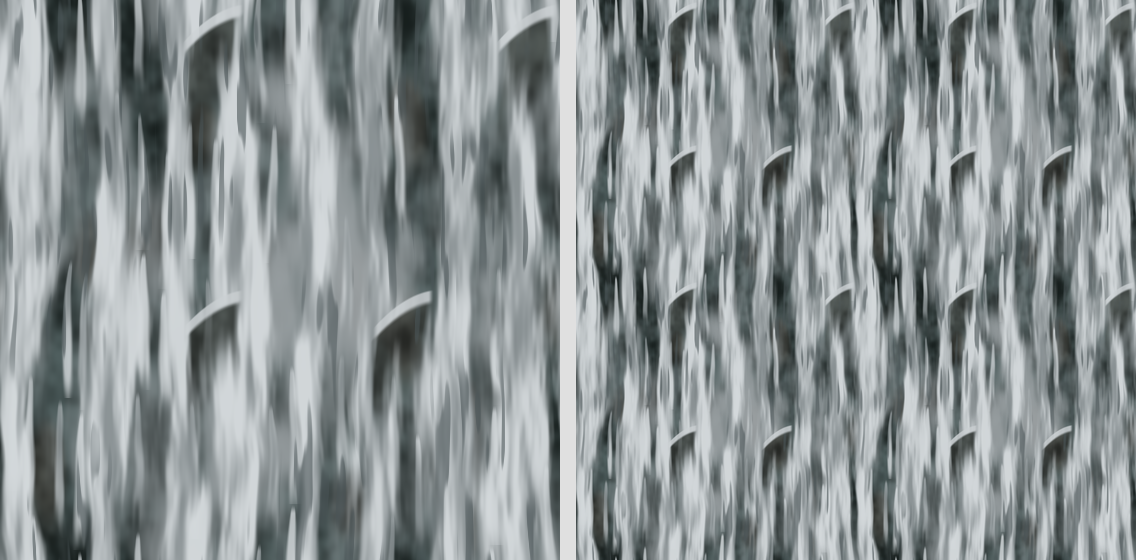
Left, the tile; right, the same tile 2 across and 2 down.
Give the GLSL for this texture, as a WebGL 2 fragment shader.

```glsl
#version 300 es
precision highp float;
// Tiling waterfall: white curtains and thin streams falling over dark wet rock.
// Vertically stretched wrapping noise gives strands, mist and rock; loops place
// the falls, the streams and the slanted ledges with dark hollows below them.
uniform vec2 u_resolution;
out vec4 outColor;

const float FALLS = 8.0;
const vec2 STREAM_GRID = vec2(22.0, 4.0);

float hash(vec2 p) {
  return fract(sin(dot(p, vec2(127.1, 311.7))) * 43758.5453);
}

// Signed distance on the unit circle, so that shapes cross the borders
float wrap(float d) { return fract(d + 0.5) - 0.5; }

// Noise along one column, with its own vertical phase
float columnNoise(float id, float y, float rows, float seed) {
  float g = (y + hash(vec2(id, seed + 0.5))) * rows;
  float row = floor(g), f = fract(g);
  float key = id + seed * 17.3;
  return mix(hash(vec2(key, mod(row, rows))),
             hash(vec2(key, mod(row + 1.0, rows))), f * f * (3.0 - 2.0 * f));
}

float streaks(vec2 uv, vec2 cells, float seed) {
  float x = uv.x * cells.x, id = floor(x), f = fract(x);
  return mix(columnNoise(mod(id, cells.x), uv.y, cells.y, seed),
             columnNoise(mod(id + 1.0, cells.x), uv.y, cells.y, seed),
             f * f * (3.0 - 2.0 * f));
}

float layered(vec2 uv, vec2 cells, float seed) {
  float sum = 0.0, weight = 0.5;
  for (int i = 0; i < 3; i++) {
    sum += weight * streaks(uv, cells, seed + float(i));
    cells *= 2.0;
    weight *= 0.55;
  }
  return sum / 0.926;
}

// Broad curtains with wandering centres, changing widths and ragged edges
float fallCover(vec2 uv, float strand) {
  float cover = 0.0;
  for (float i = 0.0; i < FALLS; i++) {
    float centre = (i + 0.3 + 0.4 * hash(vec2(i, 3.0))) / FALLS;
    centre += 0.025 * (columnNoise(i, uv.y, 2.0, 21.0) - 0.5);
    float width = mix(0.024, 0.048, hash(vec2(i, 8.0)));
    width *= 0.5 + 1.1 * columnNoise(i, uv.y, 3.0, 23.0);
    float inside = 1.0 - abs(wrap(uv.x - centre)) / width;
    cover = max(cover, smoothstep(-0.15, 0.55, inside + 1.3 * (strand - 0.5)));
  }
  return cover;
}

// Thin streams: pointed at the top, frayed at the foot
float streamCover(vec2 uv, float strand) {
  float cover = 0.0, x = uv.x * STREAM_GRID.x;
  for (float k = -1.0; k <= 1.0; k++) {
    float cell = floor(x) + k, id = mod(cell, STREAM_GRID.x);
    float g = (uv.y + hash(vec2(id, 31.0))) * STREAM_GRID.y;
    float row = mod(floor(g), STREAM_GRID.y), t = fract(g);
    float present = step(0.45, hash(vec2(id + 0.3, row + 40.0)));
    float offset = x - cell - 0.25 - 0.5 * hash(vec2(id, row + 50.0));
    float width = 0.03 + 0.32 * sqrt(1.0 - t) * (0.5 + strand);
    float body = 1.0 - smoothstep(0.35 * width, width, abs(offset));
    float foot = smoothstep(0.0, 0.3, t + 0.5 * (strand - 0.5));
    float tip = 1.0 - smoothstep(0.93, 1.0, t);
    cover = max(cover, present * body * foot * tip);
  }
  return cover;
}

// x: rounded lip, y: light on the lip, z: hollow underneath
vec3 ledge(vec2 q, float strand) {
  float along = q.x / 0.055;
  float below = 0.035 * along - 0.014 * along * along - q.y;
  float side = 1.0 - smoothstep(0.8, 1.0, abs(along));
  float lip = side * smoothstep(-0.003, 0.002, below) * (1.0 - smoothstep(0.014, 0.026, below));
  float ragged = 1.0 - smoothstep(0.65, 1.05, abs(along) + 0.7 * (strand - 0.5));
  float hollow = ragged * smoothstep(0.010, 0.022, below)
               * (1.0 - smoothstep(0.06, 0.21, below + 0.12 * (strand - 0.5)));
  return vec3(lip, 1.0 - smoothstep(0.002, 0.024, below), hollow);
}

void main() {
  vec2 st = gl_FragCoord.xy / u_resolution;
  vec2 uv = st;
  uv.x += 0.012 * (streaks(st, vec2(6.0, 5.0), 1.0) - 0.5)
        + 0.005 * (streaks(st, vec2(24.0, 14.0), 2.0) - 0.5);
  float strand = layered(uv, vec2(40.0, 5.0), 4.0);
  float haze = layered(uv, vec2(9.0, 4.0), 9.0);
  float grain = layered(uv, vec2(18.0, 14.0), 13.0);

  // Ledges, two in each of two rows
  vec3 shelf = vec3(0.0);
  for (float i = 0.0; i < 4.0; i++) {
    float row = floor(i / 2.0);
    vec2 place = vec2(0.38 + 0.34 * mod(i, 2.0) + 0.22 * row * mod(i, 2.0), 0.46 + 0.51 * row);
    vec2 q = st - place;
    shelf = max(shelf, ledge(vec2(wrap(q.x), wrap(q.y)), strand) * vec3(1.0, 1.0, 0.95));
  }

  // Wet rock with brown patches
  vec3 rock = mix(vec3(0.09, 0.12, 0.115), vec3(0.31, 0.37, 0.37), smoothstep(0.15, 0.85, grain));
  float brown = smoothstep(0.6, 0.8, streaks(uv, vec2(11.0, 5.0), 17.0));
  rock = mix(rock, vec3(0.22, 0.205, 0.18) * (0.5 + grain), 0.6 * max(brown, 0.7 * shelf.z));

  // Mist, then streams and curtains
  float open = 1.0 - shelf.z;
  float mist = 0.9 * smoothstep(0.28, 0.75, haze + 0.3 * (strand - 0.5));
  vec3 color = mix(rock, mix(vec3(0.48, 0.52, 0.53), vec3(0.65, 0.67, 0.68), haze), mist * open);
  vec3 water = mix(vec3(0.55, 0.58, 0.59), vec3(0.83, 0.85, 0.86), smoothstep(0.25, 0.7, strand));
  color = mix(color, water, 0.8 * streamCover(uv, strand) * (1.0 - 0.7 * shelf.z));
  color = mix(color, water, 0.96 * fallCover(uv, strand) * open);

  // Dark slits where the curtains break up
  float slit = smoothstep(0.66, 0.84, streaks(uv, vec2(110.0, 9.0), 27.0))
             * smoothstep(0.45, 0.65, streaks(uv, vec2(7.0, 5.0), 29.0));
  color = mix(color, vec3(0.29, 0.33, 0.34), 0.6 * slit);
  vec3 lipColor = mix(vec3(0.40, 0.43, 0.44), vec3(0.78, 0.80, 0.81), shelf.y);
  color = mix(color, lipColor * (0.92 + 0.16 * strand), 0.9 * shelf.x);
  outColor = vec4(color, 1.0);
}
```
